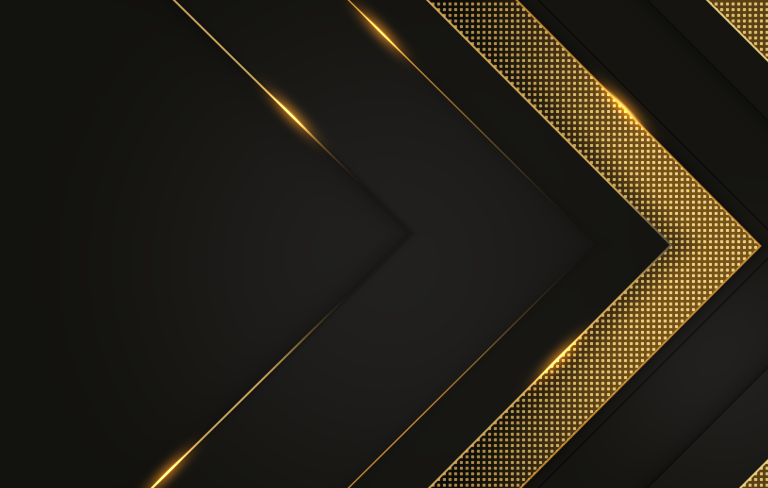
Write a Shadertoy shader that draws this background.

```glsl
// Layered dark chevron panels pointing right, trimmed with thin gold rims.
// Each panel is a signed distance to a folded line; two bands carry a
// halftone grid of gold dots, and stretched Gaussians add glints on the rims.

#define CHARCOAL vec3(0.071, 0.069, 0.055)
#define SOFT_GREY vec3(0.129, 0.126, 0.121)
#define BRONZE vec3(0.46, 0.32, 0.10)
#define GOLD vec3(0.90, 0.63, 0.23)
#define PALE_GOLD vec3(0.96, 0.85, 0.52)
#define DOT_PITCH 0.0116
#define DOT_SIZE 0.27
#define RIM_WIDTH 0.0015
#define GLINT_LENGTH 0.062
#define GLINT_WIDTH 0.016

// Signed distance to a right-pointing chevron, positive on its right side.
float chevron(vec2 p, vec2 tip, float slope) {
    return (p.x - tip.x + abs(p.y - tip.y) * slope) / sqrt(1.0 + slope * slope);
}

float rightOf(float d, float pixel) {
    return smoothstep(-0.6 * pixel, 0.6 * pixel, d);
}

float rim(float d, float width, float pixel) {
    return 1.0 - smoothstep(width - 0.5 * pixel, width + pixel, abs(d));
}

// Bronze sheet covered by a square grid of softly squared dots.
vec3 dottedGold(vec2 p, float light, float pixel) {
    vec2 cell = abs(fract(p / DOT_PITCH) - 0.5);
    float blur = 0.6 * pixel / DOT_PITCH;
    float shape = mix(max(cell.x, cell.y), length(cell), 0.4);
    float dotMask = 1.0 - smoothstep(DOT_SIZE - blur, DOT_SIZE + blur, shape);
    vec3 sheet = mix(CHARCOAL * 0.7, BRONZE, light);
    vec3 shine = mix(BRONZE * 1.1, PALE_GOLD, 0.35 + 0.6 * light);
    return mix(sheet, shine, dotMask);
}

// Light stretched along a diagonal; side is -1 on upper arms, 1 on lower.
vec3 glint(vec2 p, vec3 place) {
    vec2 q = p - place.xy;
    float along = dot(q, vec2(1.0, place.z)) * 0.7071 / GLINT_LENGTH;
    float across = dot(q, vec2(-place.z, 1.0)) * 0.7071 / GLINT_WIDTH;
    float halo = exp(-along * along - across * across);
    float core = exp(-2.0 * along * along - 30.0 * across * across);
    return halo * vec3(0.50, 0.29, 0.05) + core * vec3(0.50, 0.44, 0.28);
}

void mainImage(out vec4 fragColor, in vec2 fragCoord) {
    float pixel = 1.0 / iResolution.y;
    vec2 p = fragCoord * pixel;

    // Panel borders from left to right
    float leftEdge = chevron(p, vec2(0.842, 0.522), 1.016);
    float midEdge = chevron(p, vec2(1.219, 0.500), 1.010);
    float bandInner = chevron(p, vec2(1.375, 0.498), 0.995);
    float bandOuter = chevron(p, vec2(1.558, 0.496), 0.991);
    float seam = chevron(p, vec2(1.603, 0.500), 1.0);
    float farSeam = chevron(p, vec2(1.827, 0.500), 1.0);
    float cornerEdge = chevron(p, vec2(1.983, 0.466), 1.0);

    // Dark base lit softly around the centre and the lower right
    float centreLight = 1.0 - smoothstep(0.0, 0.80, length(p - vec2(0.80, 0.46)));
    vec3 color = mix(CHARCOAL, SOFT_GREY, centreLight);
    float sideLight = 1.0 - smoothstep(0.0, 0.42, length(p - vec2(1.48, 0.26)));
    vec3 sidePanel = mix(CHARCOAL * 1.15, SOFT_GREY, sideLight);

    // Shadows gathered around each fold
    float leftShade = exp(-abs(leftEdge) / 0.025) * (1.0 - rightOf(leftEdge, pixel));
    color *= 1.0 - 0.25 * leftShade;
    color *= 1.0 - 0.28 * exp(-abs(leftEdge - 0.003) / 0.004);
    color = mix(color, CHARCOAL * 1.1, 0.6 * rightOf(midEdge, pixel));
    color *= 1.0 - 0.15 * exp(-abs(midEdge) / 0.015);

    // Dotted band, brightest near its tip and shaded under the inner panel
    float bandLight = smoothstep(0.90, 1.36, p.x);
    bandLight *= mix(0.5, 1.0, smoothstep(0.0, 0.06, bandInner));
    color = mix(color, dottedGold(p, bandLight, pixel), rightOf(bandInner, pixel));

    // Right-hand panels with thin dark seams
    sidePanel *= 1.0 - 0.45 * exp(-max(bandOuter, 0.0) / 0.012);
    sidePanel *= 1.0 - 0.5 * rim(seam, 0.001, pixel);
    sidePanel *= 1.0 - 0.4 * rim(farSeam, 0.001, pixel);
    sidePanel *= 1.0 - 0.3 * exp(-abs(farSeam) / 0.02) * step(farSeam, 0.0);
    color = mix(color, sidePanel, rightOf(bandOuter, pixel));
    color = mix(color, dottedGold(p, 0.75, pixel), rightOf(cornerEdge, pixel));

    // Gold rims, fading toward the tips of the two left chevrons
    float reach = abs(p.y - 0.51);
    float leftFade = smoothstep(0.10, 0.30, reach);
    float midFade = smoothstep(0.02, 0.40, reach);
    float innerFade = smoothstep(0.0, 0.12, reach);
    vec3 leftRim = mix(GOLD * 0.8, PALE_GOLD, 0.6 * leftFade);
    color = mix(color, leftRim, rim(leftEdge, RIM_WIDTH, pixel) * leftFade * 0.9);
    color = mix(color, GOLD, rim(midEdge, RIM_WIDTH * 0.6, pixel) * midFade * 0.85);
    vec3 innerRim = mix(vec3(0.42, 0.39, 0.30), mix(GOLD, PALE_GOLD, 0.5), innerFade);
    color = mix(color, innerRim, rim(bandInner, RIM_WIDTH, pixel) * 0.85);
    color = mix(color, GOLD, rim(bandOuter, RIM_WIDTH, pixel) * 0.75);
    color = mix(color, PALE_GOLD, rim(cornerEdge, RIM_WIDTH, pixel) * 0.9);

    // Glints: position and arm direction
    vec3 glints[5] = vec3[5](
        vec3(0.597, 0.765, -1.0), vec3(0.342, 0.031, 1.0),
        vec3(0.780, 0.935, -1.0), vec3(1.279, 0.782, -1.0),
        vec3(1.144, 0.265, 1.0));
    for (int i = 0; i < 5; i++) color += glint(p, glints[i]);

    fragColor = vec4(min(color, 1.0), 1.0);
}
```
